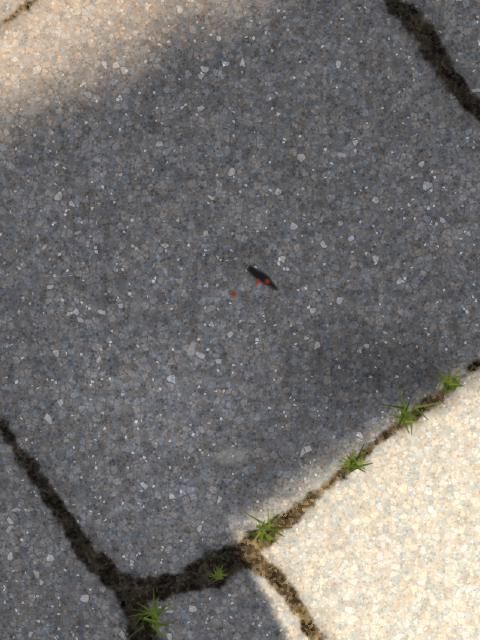
Reproduce this texture procedurally as a Shadertoy shader.

```glsl
// Worn stone slabs split by soil-filled joints, half in shade, half in sun.
// Cell grains and gradient noise make stone, tapered segments the joints,
// looped blades the grass; soft masks place the sun.
#define SHADE_STONE vec3(.375, .375, .387)
#define WARM_SUN vec3(.8, .72, .635)
#define BRIGHT_SUN vec3(.95, .895, .8)
#define SHADE_SOIL vec3(.145, .13, .11)
#define SUN_SOIL vec3(.46, .38, .26)
#define COARSE_GRAINS 95.
#define FINE_GRAINS 210.
#define GRAIN_CONTRAST .4
#define BLADES 22

float hash(vec2 p) {
    vec3 q = fract(p.xyx * .1031);
    q += dot(q, q.yzx + 33.33);
    return fract((q.x + q.y) * q.z);
}
vec2 hash2(vec2 p) { return vec2(hash(p), hash(p + 57.3)); }

float gradNoise(vec2 p) {
    vec2 i = floor(p), f = p - i, u = f * f * (3. - 2. * f);
    vec4 g;
    for (int k = 0; k < 4; k++) {
        vec2 o = vec2(k & 1, k >> 1);
        float a = 6.2832 * hash(i + o);
        g[k] = dot(vec2(cos(a), sin(a)), f - o);
    }
    vec2 m = mix(g.xz, g.yw, u.x);
    return mix(m.x, m.y, u.y);
}
float fbm(vec2 p) {
    float sum = 0.;
    for (float amp = .6; amp > .05; amp *= .5) {
        sum += amp * gradNoise(p);
        p = mat2(1.6, 1.2, -1.2, 1.6) * p + 7.1;
    }
    return sum;
}

// Nearest grain: x = gap to its neighbour, yz = random tone and tint
vec3 grains(vec2 p) {
    vec2 cell = floor(p), best = cell;
    float d1 = 9., d2 = 9.;
    for (int k = 0; k < 9; k++) {
        vec2 c = cell + vec2(k % 3 - 1, k / 3 - 1);
        float d = length(c + hash2(c) - p);
        d2 = min(d2, max(d, d1));
        if (d < d1) { d1 = d; best = c; }
    }
    return vec3(d2 - d1, hash2(best + 311.));
}

// Distance to a segment whose ends carry half widths in z
float taper(vec2 p, vec3 a, vec3 b) {
    vec2 v = b.xy - a.xy;
    float t = clamp(dot(p - a.xy, v) / dot(v, v), 0., 1.);
    return length(p - a.xy - v * t) - mix(a.z, b.z, t);
}
float path(vec2 p, vec3 a, vec3 b, vec3 c, vec3 d) {
    return min(taper(p, a, b), min(taper(p, b, c), taper(p, c, d)));
}
float joints(vec2 p) {
    vec3 hub = vec3(.208, .069, .019), fork = vec3(.378, .134, .017);
    vec3 bend = vec3(.521, .251, .006), pit = vec3(.335, .108, .026);
    float d = path(p, vec3(.76, .442, .003), vec3(.677, .375, .008), vec3(.599, .316, .007), bend);
    d = min(d, path(p, bend, vec3(.456, .193, .011), fork, pit));
    d = min(d, path(p, pit, vec3(.28, .089, .017), hub, vec3(.228, -.01, .024)));
    d = min(d, path(p, vec3(-.01, .35, .006), vec3(.065, .245, .011), vec3(.135, .137, .015), hub));
    d = min(d, path(p, vec3(.6, 1.01, .011), vec3(.664, .948, .02), vec3(.697, .883, .013), vec3(.76, .815, .01)));
    d = min(d, path(p, fork, vec3(.425, .105, .014), vec3(.45, .075, .01), vec3(.51, -.02, .007)));
    return min(d, taper(p, vec3(-.01, .955, .004), vec3(.055, 1, .003)));
}

// Soft spot, and smoothed inside of a distance
float spot(vec2 p, float x, float y, float w, float h) {
    p = (p - vec2(x, y)) / vec2(w, h);
    return exp(-dot(p, p));
}
float cover(float d, float soft) { return smoothstep(soft, -soft, d); }

void mainImage(out vec4 fragColor, in vec2 fragCoord) {
    vec2 p = fragCoord / iResolution.y;
    float px = 1. / iResolution.y, broad = fbm(p * 9.), rough = fbm(p * 45.);

    // Sun: a warm corner above, a bright wedge below
    float upper = smoothstep(-.075, .105, p.y - .795 - .52 * p.x + .03 * broad);
    float wedge = .656 * p.x - .032 - p.y + .015 * broad;
    float side = p.x - .449 + .52 * p.y + .006 * rough;
    float lower = smoothstep(-.012, .078, wedge) * smoothstep(-.012, .014, side);
    float sun = max(upper, lower);

    // Stone with broad light and dark areas
    float tone = 1. + .16 * broad + .15 * spot(p, .27, .36, .22, .24)
        - .24 * spot(p, .61, .42, .17, .06) - .14 * spot(p, .43, .27, .08, .07)
        - .18 * spot(p, .36, .6, .04, .02) - .22 * spot(p, .183, .43, .013, .013);
    vec3 col = mix(SHADE_STONE * tone, WARM_SUN * (.94 + .16 * spot(p, 0., 1., .15, .15)), upper);
    col = mix(col, BRIGHT_SUN * (.97 + .2 * clamp(wedge, 0., .3)), lower);

    // Aggregate grains and pale chips
    vec3 big = grains((p + .003 * rough) * COARSE_GRAINS), fine = grains(p * FINE_GRAINS);
    float body = smoothstep(0., .35, big.x), fleck = smoothstep(0., .5, fine.x);
    float grit = (.8 * big.y - .24) * body - .16 + (fine.y - .5) * fleck + .55 * rough;
    col *= 1. + GRAIN_CONTRAST * (1. - .48 * sun) * grit + .1 * (big.z - .5) * body * vec3(1, 0, -1);
    col += (.17 - .11 * sun) * (smoothstep(.965, .985, fine.y) * fleck + .7 * step(.985, big.y) * body);
    vec2 q = p + .005 * vec2(rough, broad);
    float pale = cover(taper(q, vec3(.299, .449, .006), vec3(.302, .462, .004)), .003)
        + .5 * cover(taper(q, vec3(.349, .284, .011), vec3(.376, .287, .01)), .006)
        + cover(taper(q, vec3(.531, .76, .003), vec3(.538, .758, .003)), .002);
    col = mix(col, vec3(.62, .61, .6), .7 * pale);

    // Soil and darkened slab rims
    float seam = joints(p) + .011 * (rough + .6 * broad);
    vec3 soil = mix(SHADE_SOIL, SUN_SOIL, sun) * (.65 + 1.1 * rough + .7 * fine.y);
    col *= 1. - .22 * exp(-max(seam, 0.) / .01);
    col = mix(col, soil, cover(seam, .003 + px));

    // Grass tufts: centre and reach
    vec3 tufts[6] = vec3[6](vec3(.414, .167, .044), vec3(.638, .352, .043), vec3(.553, .277, .028),
        vec3(.702, .402, .027), vec3(.237, .033, .045), vec3(.341, .101, .016));
    for (int k = 0; k < 6 * BLADES; k++) {
        vec3 c = tufts[k / BLADES];
        vec2 id = vec2(k, 5), r = hash2(id);
        float a = 6.2832 * (float(k) + r.x) / float(BLADES);
        vec2 root = c.xy + (hash2(id + 90.) - .5) * c.z * .6;
        vec2 tip = root + vec2(cos(a), .85 * sin(a) + .2) * c.z * (.4 + .6 * r.y);
        vec3 green = mix(vec3(.19, .25, .09), vec3(.57, .62, .25), r.x * (.45 + .55 * sun));
        col = mix(col, green, .88 * cover(taper(p, vec3(root, .0021), vec3(tip, .0004)), px));
    }

    // Small dark husk with red marks
    float husk = path(q, vec3(.391, .579, .005), vec3(.403, .57, .007), vec3(.416, .562, .007), vec3(.431, .549, .002));
    col = mix(col, vec3(.09), .93 * cover(husk, .002 + px));
    float red = min(length(q - vec2(.402, .56)), length(q - vec2(.418, .56)));
    red = min(red, length(q - vec2(.366, .542))) - .004;
    col = mix(col, vec3(.56, .17, .12), .85 * cover(red, .001 + px));
    fragColor = vec4(clamp(col, 0., 1.), 1);
}
```
